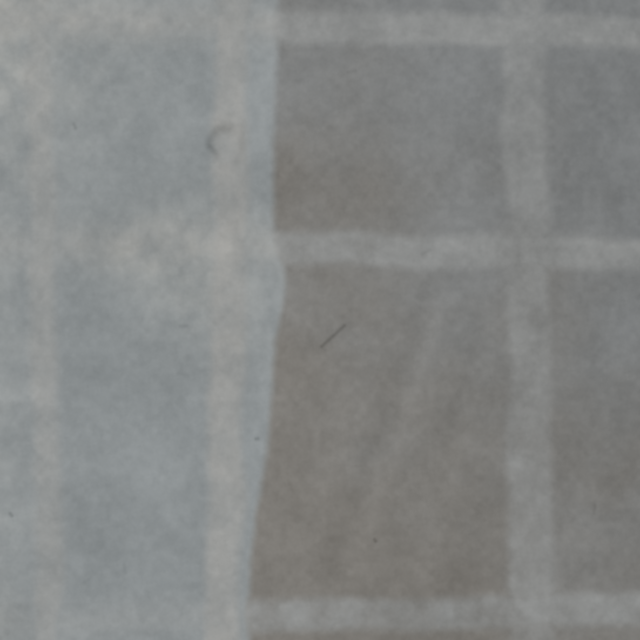
A WebGL 1 fragment shader for this texture:

```glsl
precision highp float;
// Worn grey paper crossed by three upright and three level pale bands.
// A bluish translucent sheet covers the left; noise frays the edges and mottles
// the surface, and capsule distances draw the slanted folds, fibres and specks.

#define SHEET_COLOR vec3(0.538, 0.558, 0.563)
#define WARM_COLOR vec3(0.488, 0.477, 0.458)
#define COOL_COLOR vec3(0.486, 0.495, 0.497)
#define SHEET_BAND vec3(0.592, 0.596, 0.588)
#define BARE_BAND vec3(0.558, 0.564, 0.560)
#define EDGE_SOFTNESS 0.011
#define WOBBLE 0.009
#define FRAY 0.009
#define BLOTCH 0.055
#define MOTTLE 0.050
#define GRAIN 0.052
#define FIBRES 14

uniform vec2 u_resolution;

float hash(vec2 p) {
  vec3 q = fract(vec3(p.xyx) * 0.1031);
  q += dot(q, q.yzx + 33.33);
  return fract((q.x + q.y) * q.z);
}

float noise(vec2 p) {
  vec2 i = floor(p), f = fract(p);
  f = f * f * (3.0 - 2.0 * f);
  return mix(mix(hash(i), hash(i + vec2(1.0, 0.0)), f.x),
             mix(hash(i + vec2(0.0, 1.0)), hash(i + vec2(1.0)), f.x), f.y);
}

float fbm(vec2 p) {
  float sum = 0.0, gain = 0.5;
  for (int i = 0; i < 4; i++) {
    sum += gain * noise(p);
    p = mat2(1.6, 1.2, -1.2, 1.6) * p + 7.3;
    gain *= 0.5;
  }
  return sum - 0.47;
}

float segmentDistance(vec2 p, vec2 a, vec2 b) {
  vec2 d = b - a;
  return length(p - a - d * clamp(dot(p - a, d) / dot(d, d), 0.0, 1.0));
}

float glow(float d, float radius) {
  return exp(-d * d / (radius * radius));
}

float strip(float d, float halfWidth, float softness) {
  return 1.0 - smoothstep(-softness, softness, abs(d) - halfWidth);
}

// Bands widen and lean alternately, with growing spacing to the right.
float uprightBands(vec2 p) {
  float cover = 0.0;
  for (int i = 0; i < 3; i++) {
    float k = float(i), odd = mod(k, 2.0);
    float center = 0.067 + 0.197 * k + 0.091 * k * k + (odd * 2.0 - 1.0) * 0.016 * (p.y - 0.5);
    center += WOBBLE * (noise(vec2(k * 17.0, p.y * 9.0)) - 0.5);
    float width = 0.020 + 0.007 * k + 0.006 * (noise(vec2(p.y * 14.0, k * 9.0)) - 0.5);
    cover = max(cover, strip(p.x - center, width, EDGE_SOFTNESS) * (0.72 + 0.25 * odd));
  }
  return cover;
}

// Level bands blur and fade beneath the sheet.
float levelBands(vec2 p, float sheet) {
  float cover = 0.0;
  for (int j = 0; j < 3; j++) {
    float k = float(j);
    float tilt = (k < 0.5 ? 0.022 : -0.022) * (p.x - 0.5);
    float center = 0.037 + 0.6885 * k - 0.1135 * k * k + tilt;
    center += WOBBLE * (noise(vec2(p.x * 9.0, k * 23.0 + 4.0)) - 0.5);
    float band = strip(p.y - center, 0.025, EDGE_SOFTNESS + 0.022 * sheet);
    cover = max(cover, band * mix(0.9, 0.3 + 0.25 * k, sheet));
  }
  return cover;
}

void main() {
  vec2 p = gl_FragCoord.xy / u_resolution;
  float blotch = fbm(p * 7.0), mottle = fbm(p * 26.0 + 5.0);
  float grain = fbm(p * 95.0);
  vec2 frayed = p + FRAY * vec2(mottle, fbm(p * 26.0 + 40.0));

  // Sheet with a bowed right edge
  float seam = 0.388 + 0.042 * smoothstep(0.0, 0.5, p.y) + 0.014 * glow(p.y - 0.56, 0.06);
  seam += WOBBLE * (noise(vec2(p.y * 13.0, 3.0)) - 0.5);
  float sheet = 1.0 - smoothstep(-0.009, 0.009, frayed.x - seam);

  // Ground and bands
  float coolness = smoothstep(0.5, 1.25, p.x * 0.75 + p.y * 0.65 + blotch * 0.5);
  vec3 color = mix(mix(WARM_COLOR, COOL_COLOR, coolness), SHEET_COLOR, sheet);
  color += 0.014 * sheet * smoothstep(0.375, 0.40, p.x);
  float bands = max(uprightBands(frayed), levelBands(frayed, sheet));
  color = mix(color, mix(BARE_BAND, SHEET_BAND, sheet), bands * (0.92 + 0.8 * mottle));

  // Pale worn patches: beside the crossing, upper left corner, left edge
  float wear = 1.1 * glow(length((p - vec2(0.33, 0.57)) * vec2(1.0, 0.95)), 0.10);
  wear += 0.8 * glow(length((p - vec2(0.20, 0.62)) * vec2(0.8, 1.3)), 0.07);
  wear += 0.8 * glow(length(p - vec2(0.03, 0.97)), 0.2) + 0.35 * glow(p.x, 0.06);
  wear *= 1.0 + 2.0 * mottle;
  color += vec3(0.046, 0.038, 0.028) * wear * sheet * (1.0 - 0.8 * bands);

  // Slanted folds in the lower right cells
  float folds = 0.0;
  for (int i = 0; i < 4; i++) {
    float k = float(i);
    vec2 top = vec2(0.665 + 0.095 * k, 0.54 - 0.025 * k), foot = top - vec2(0.155, 0.43);
    float light = glow(segmentDistance(p, top + vec2(0.03, 0.0), foot + vec2(0.045, 0.0)), 0.017);
    folds += (light - glow(segmentDistance(p, top, foot), 0.017)) / (1.0 + 0.9 * k);
  }
  color += 0.018 * folds * (1.0 - sheet) * (1.0 - bands);

  // Small raised ring on the middle upright band
  float ring = length((p - vec2(0.356, 0.774)) * vec2(1.0, 0.85)) + 0.012 * (noise(p * 45.0) - 0.5);
  color += 0.015 * glow(ring, 0.016) - 0.085 * glow(ring - 0.024, 0.007) * noise(p * 40.0 + 9.0);

  // Scattered fibres and specks, one longer scratch
  float marks = 0.65 * glow(segmentDistance(p, vec2(0.503, 0.459), vec2(0.538, 0.491)), 0.0032);
  for (int i = 0; i < FIBRES; i++) {
    float k = float(i);
    vec2 spot = vec2(hash(vec2(k, 2.7)), hash(vec2(k, 8.1)));
    float angle = 6.283 * hash(vec2(k, 5.3)), weight = hash(vec2(k, 4.4));
    vec2 reach = vec2(cos(angle), sin(angle)) * (0.001 + 0.010 * (1.0 - weight));
    marks += (0.1 + 0.6 * weight * weight) * glow(segmentDistance(p, spot - reach, spot + reach), 0.0032);
  }
  color -= 0.10 * marks;

  // Blotches, mottling, grain and a gentle falloff to the lower right
  color += BLOTCH * blotch + MOTTLE * mottle + GRAIN * grain;
  color -= 0.020 * smoothstep(0.6, 1.4, p.x + 0.5 * (1.0 - p.y)) * (1.0 - sheet);
  gl_FragColor = vec4(clamp(color, 0.0, 1.0), 1.0);
}
```
